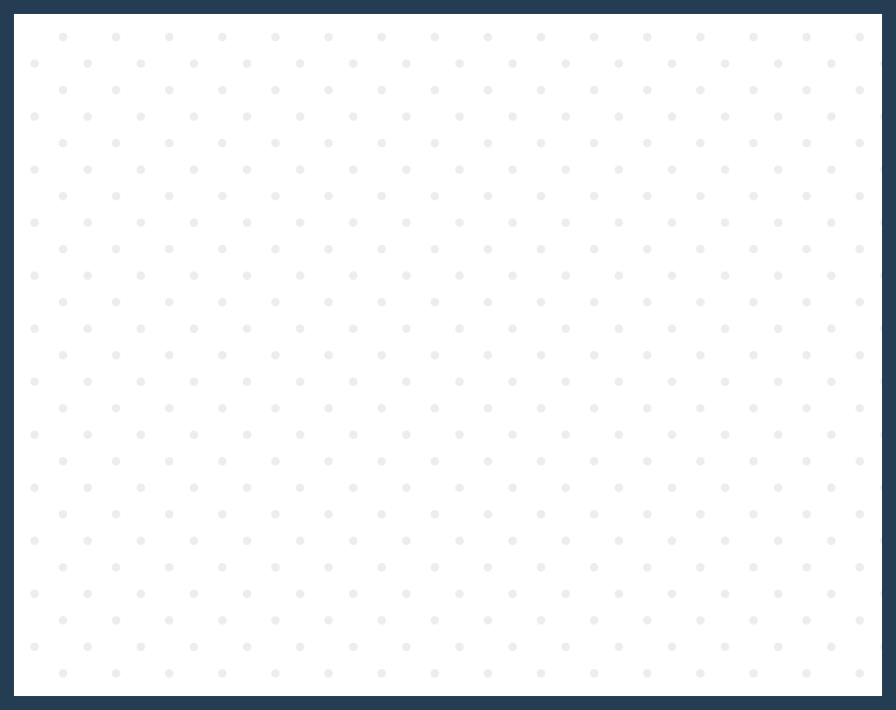
A WebGL 2 fragment shader for this pattern:

```glsl
#version 300 es
precision highp float;
// Staggered pale grey polka dots on white inside a dark slate-blue frame.

uniform vec2 u_resolution;
out vec4 outColor;

// Signed distance to the nearest dot of the staggered lattice.
float dotDistance(vec2 p) {
    float row = clamp(round((p.y - 0.0409) / 0.02959), 0.0, 24.0);
    float startX = mod(row, 2.0) < 0.5 ? 0.0703 : 0.0386;
    float column = clamp(round((p.x - startX) / 0.05928), 0.0, 16.0);
    vec2 center = vec2(startX + column * 0.05928, 0.0409 + row * 0.02959);
    return length(p - center) - 0.0047;
}

// Distance from p to the nearest canvas edge.
float edgeDistance(vec2 p, vec2 size) {
    vec2 d = min(p, size - p);
    return min(d.x, d.y);
}

void main() {
    // The canvas width is one unit.
    vec2 p = gl_FragCoord.xy / u_resolution.x;
    vec2 size = u_resolution / u_resolution.x;
    float pixel = 1.0 / u_resolution.x;

    vec3 paper = vec3(1.0);
    vec3 dotGrey = vec3(0.928);
    vec3 frameBlue = vec3(0.14, 0.24, 0.32);

    // Dots first, so that the frame trims those at the right edge.
    float dotMask = 1.0 - smoothstep(-0.8 * pixel, 0.8 * pixel, dotDistance(p));
    vec3 color = mix(paper, dotGrey, dotMask);

    // Frame
    float frameMask = clamp(0.5 - (edgeDistance(p, size) - 0.0156) / pixel, 0.0, 1.0);
    color = mix(color, frameBlue, frameMask);

    outColor = vec4(color, 1.0);
}
```
